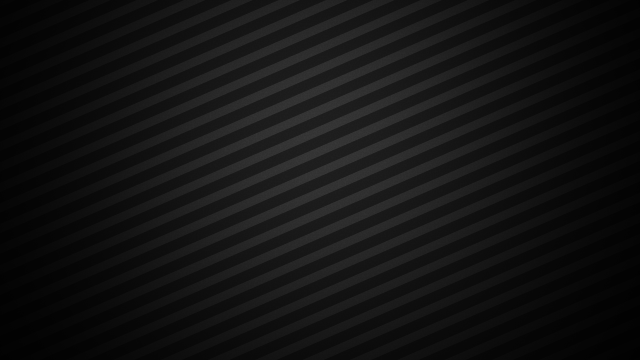
Reproduce this background procedurally as a WebGL 2 fragment shader.

```glsl
#version 300 es
precision highp float;
// Dark diagonal pinstripe background: evenly repeated slanted bands, lit by a
// soft round glow above the centre that fades to black, with fine cloth grain.
// Lengths are fractions of the canvas height, measured from its centre.

uniform vec2 u_resolution;
out vec4 outColor;

const float STRIPE_ANGLE  = 0.410;   // radians above horizontal
const float STRIPE_PERIOD = 0.0524;  // measured across the stripes
const float STRIPE_WIDTH  = 0.0236;  // width of the lighter band
const float STRIPE_PHASE  = 0.397;   // offset in periods
const vec3  LIGHT_BAND    = vec3(0.208);
const vec3  DARK_BAND     = vec3(0.118);
const vec2  GLOW_CENTRE   = vec2(0.0, 0.115);
const float GLOW_RADIUS   = 0.61;
const float GRAIN_CELLS   = 210.0;   // cells per canvas height
const float GRAIN_AMOUNT  = 0.12;

vec2 hash2(vec2 cell) {
    vec3 q = fract(cell.xyx * vec3(0.1031, 0.1030, 0.0973));
    q += dot(q, q.yzx + 33.33);
    return fract((q.xx + q.yz) * q.zy);
}

// Cellular noise: distance to the nearest jittered point.
float cellNoise(vec2 p) {
    vec2 cell = floor(p);
    float nearest = 2.0;
    for (int y = -1; y <= 1; y++) {
        for (int x = -1; x <= 1; x++) {
            vec2 neighbour = cell + vec2(x, y);
            nearest = min(nearest, distance(p, neighbour + hash2(neighbour)));
        }
    }
    return nearest;
}

// Coverage of the lighter bands, smoothed over about one pixel.
float stripeMask(vec2 p, float pixel) {
    float across = dot(p, vec2(-sin(STRIPE_ANGLE), cos(STRIPE_ANGLE)));
    float turn = fract(across / STRIPE_PERIOD - STRIPE_PHASE + 0.5) - 0.5;
    float edge = abs(turn) * STRIPE_PERIOD - 0.5 * STRIPE_WIDTH;
    return 1.0 - smoothstep(-0.6 * pixel, 0.6 * pixel, edge);
}

// Gaussian spotlight.
float glow(vec2 p) {
    vec2 offset = (p - GLOW_CENTRE) / GLOW_RADIUS;
    return exp(-dot(offset, offset));
}

void main() {
    float pixel = 1.0 / u_resolution.y;
    vec2 p = (gl_FragCoord.xy - 0.5 * u_resolution) * pixel;

    vec3 color = mix(DARK_BAND, LIGHT_BAND, stripeMask(p, pixel));
    float grain = cellNoise((p + 2.0) * GRAIN_CELLS) - 0.45;
    color *= glow(p) * (1.0 + GRAIN_AMOUNT * grain);

    outColor = vec4(color, 1.0);
}
```
